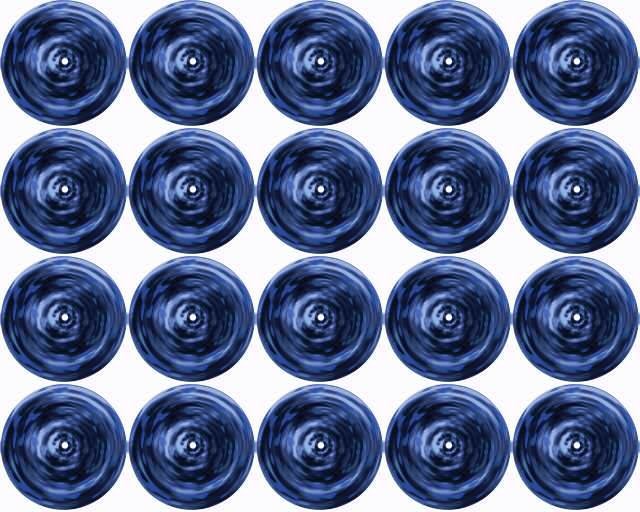
Give the GLSL for this pattern, as a WebGL 2 fragment shader.

```glsl
#version 300 es
precision highp float;

#define REPEATS vec2(5.0, 4.0)
#define CENTRE vec2(0.498, 0.508)
#define HUB_SHIFT vec2(0.010, 0.013)
#define DISC_RADIUS 0.491
#define HOLE_RADIUS 0.025
#define BRIDGE_HALF_HEIGHT 0.05
#define CONTRAST 1.7
#define WOBBLE 0.022
#define FLECK_AMOUNT 0.85

uniform vec2 u_resolution;
out vec4 fragColor;

const float TAU = 6.2831853;
const vec3 PAPER = vec3(0.99, 0.99, 1.0);
const vec3 NAVY = vec3(0.06, 0.10, 0.21);
const vec3 SLATE = vec3(0.17, 0.25, 0.44);
const vec3 COBALT = vec3(0.17, 0.31, 0.66);
const vec3 SKY = vec3(0.33, 0.46, 0.73);
const vec3 PALE = vec3(0.60, 0.69, 0.86);

float hash(vec2 cell, float seed) {
    vec3 q = fract(vec3(cell.xyx + seed * 17.3) * vec3(0.1031, 0.1030, 0.0973));
    q += dot(q, q.yzx + 33.33);
    return fract((q.x + q.y) * q.z);
}

// Value noise over (turn, radius); wraps after one full turn.
float streaks(float turn, float radius, vec2 freq, float seed) {
    vec2 s = vec2(turn, radius) * freq;
    vec2 i = floor(s);
    vec2 f = s - i;
    f = f * f * (3.0 - 2.0 * f);
    float x0 = mod(i.x, freq.x);
    float x1 = mod(i.x + 1.0, freq.x);
    float inner = mix(hash(vec2(x0, i.y), seed), hash(vec2(x1, i.y), seed), f.x);
    float outer = mix(hash(vec2(x0, i.y + 1.0), seed), hash(vec2(x1, i.y + 1.0), seed), f.x);
    return mix(inner, outer, f.y);
}

// Soft ring around a radius.
float ring(float r, float radius, float width) {
    float d = (r - radius) / width;
    return exp(-d * d);
}

// Weight that is 1 towards a direction (in turns) and 0 opposite it.
float towards(float turn, float direction) {
    return 0.5 + 0.5 * cos(TAU * (turn - direction));
}

float brushTone(float turn, float r) {
    float n = 0.40 * streaks(turn, r, vec2(6.0, 15.0), 1.0)
            + 0.36 * streaks(turn, r, vec2(11.0, 34.0), 2.0)
            + 0.24 * streaks(turn, r, vec2(27.0, 70.0), 3.0);
    float tone = 0.5 + CONTRAST * (n - 0.5);
    // Bright and dark arcs around the hub.
    tone += 0.26 * ring(r, 0.105, 0.016) + 0.16 * ring(r, 0.06, 0.010);
    tone += 0.36 * ring(r, 0.185, 0.022) * towards(turn, 0.58);
    tone -= 0.22 * ring(r, 0.145, 0.018) + 0.20 * ring(r, 0.038, 0.010);
    // Broad shading of the outer part.
    tone -= 0.26 * ring(r, 0.27, 0.06) * towards(turn, 0.02);
    tone += 0.15 * ring(r, 0.35, 0.035) * towards(turn, 0.75);
    tone += 0.15 * ring(r, 0.40, 0.04) * towards(turn, 0.20);
    tone += 0.16 * smoothstep(0.43, 0.48, r);
    return tone;
}

vec3 discColour(float turn, float r) {
    float bend = streaks(turn, r, vec2(5.0, 7.0), 4.0) - 0.5;
    float bentR = r + WOBBLE * bend * smoothstep(0.03, 0.15, r);
    float tone = brushTone(turn, bentR);
    vec3 colour = mix(NAVY, SLATE, smoothstep(0.30, 0.54, tone));
    colour = mix(colour, SKY, smoothstep(0.56, 0.76, tone));
    colour = mix(colour, PALE, smoothstep(0.76, 0.98, tone));
    colour *= mix(0.6, 1.0, smoothstep(0.08, 0.34, tone));
    // Saturated flecks along the strokes.
    float fleck = 0.6 * streaks(turn, bentR, vec2(19.0, 42.0), 5.0)
                + 0.4 * streaks(turn, bentR, vec2(37.0, 60.0), 6.0);
    float amount = smoothstep(0.60, 0.74, fleck) * smoothstep(0.16, 0.30, r);
    return mix(colour, COBALT, FLECK_AMOUNT * amount);
}

void main() {
    vec2 uv = gl_FragCoord.xy / u_resolution;
    vec2 p = fract(uv * REPEATS - CENTRE + 0.5) - 0.5;
    float soft = 0.6 * REPEATS.y / u_resolution.y;
    float rim = length(p);

    // The swirl sits off centre and relaxes towards the rim.
    vec2 q = p - HUB_SHIFT * max(0.0, 1.0 - rim / DISC_RADIUS);
    float r = length(q);
    float turn = atan(q.y, q.x + 1e-6) / TAU + 0.5;
    turn = fract(turn + 0.5);

    // Bluish bridge between side neighbours.
    float bridge = 1.0 - smoothstep(0.6, 1.2, abs(p.y) / BRIDGE_HALF_HEIGHT);
    bridge *= step(0.4, abs(p.x));
    vec3 colour = mix(PAPER, SKY, 0.75 * bridge);

    float disc = 1.0 - smoothstep(-soft, soft, rim - DISC_RADIUS);
    colour = mix(colour, discColour(turn, r), disc);
    float hole = 1.0 - smoothstep(-soft, soft, r - HOLE_RADIUS);
    colour = mix(colour, PAPER, hole);
    fragColor = vec4(colour, 1.0);
}
```
